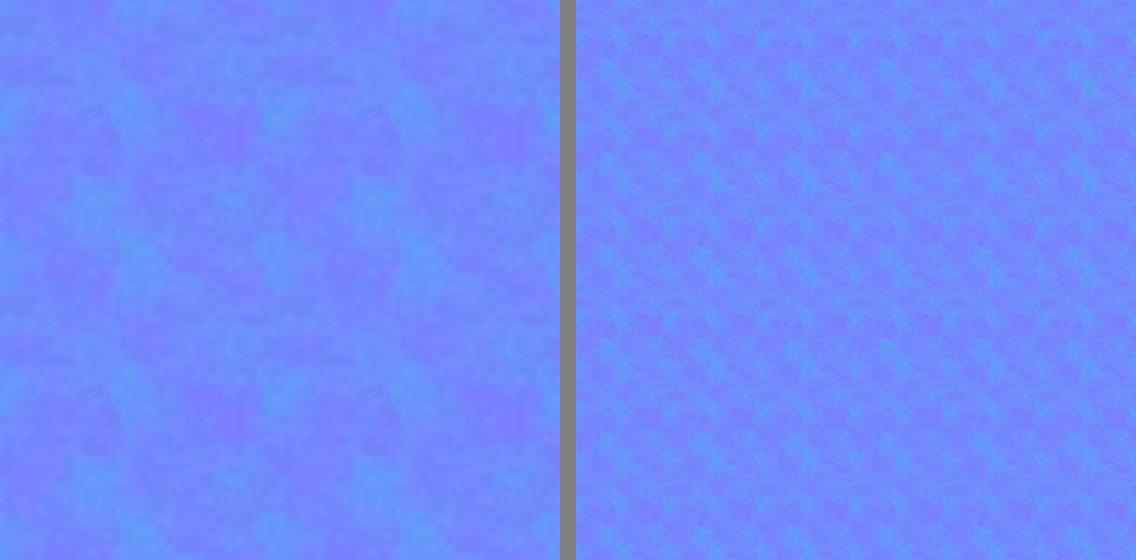
Left, the tile; right, the same tile 3 across and 3 down.
A WebGL 2 fragment shader for this texture map:

```glsl
#version 300 es
precision highp float;
uniform vec2 u_resolution;
out vec4 fragColor;

float hash(vec2 p) {
  vec3 a = fract(vec3(p.xyx) * 0.1031);
  a += dot(a, a.yzx + 33.33);
  return fract((a.x + a.y) * a.z);
}

// Value noise whose lattice wraps after a whole period
float noise(vec2 p, vec2 period) {
  vec2 i = floor(p), f = fract(p);
  f = f * f * f * (f * (f * 6.0 - 15.0) + 10.0);
  float a = hash(mod(i, period));
  float b = hash(mod(i + vec2(1, 0), period));
  float c = hash(mod(i + vec2(0, 1), period));
  float d = hash(mod(i + 1.0, period));
  return mix(mix(a, b, f.x), mix(c, d, f.x), f.y);
}

// Layered noise around zero, repeating every two cells
float fbm(vec2 p, float frequency, float seed) {
  float sum = 0.0, amplitude = 0.5;
  for (int i = 0; i < 4; i++) {
    sum += amplitude * (noise(p * frequency + seed, vec2(2.0 * frequency)) - 0.5);
    frequency *= 2.0;
    amplitude *= 0.55;
    seed += 7.0;
  }
  return sum;
}

float blob(vec2 p, vec2 radius) {
  p /= radius;
  return exp(-dot(p, p));
}

// Cyan patch with a crisp left side and a faded right side
float patchWash(vec2 p) {
  float across = smoothstep(-0.22, -0.17, p.x) * (1.0 - smoothstep(-0.1, 0.36, p.x));
  float down = smoothstep(-0.24, -0.12, p.y) * (1.0 - smoothstep(-0.05, 0.36, p.y));
  return across * down;
}

void main() {
  // Four cells each way; a pair of cells makes one of the 2 by 2 repeats
  vec2 uv = gl_FragCoord.xy / u_resolution;
  vec2 p = vec2(uv.x, 1.0 - uv.y) * 4.0;
  vec2 ragged = p + 0.26 * vec2(fbm(p, 5.0, 3.0), fbm(p, 5.0, 19.0));
  ragged += 0.05 * vec2(fbm(p, 20.0, 31.0), fbm(p, 20.0, 37.0));

  // Washes of each cell, with strength and place varied within the pair
  float tone = 0.555;
  vec2 cell = floor(p);
  for (int y = -1; y <= 1; y++) {
    for (int x = -1; x <= 1; x++) {
      vec2 id = cell + vec2(x, y);
      vec2 key = mod(id, 2.0);
      float strength = hash(key + 41.0), shift = hash(key + 67.0) - 0.5;
      vec2 d = ragged - id;
      vec2 moved = d - vec2(0.08, 0.06) * shift;
      tone -= (0.16 + 0.10 * strength) * blob(moved - vec2(0.69, 0.45), vec2(0.17, 0.21));
      tone -= (0.30 + 0.10 * shift) * patchWash(d - vec2(1.02 + 0.06 * key.x, 0.87));
      tone += (0.10 + 0.12 * strength) * blob(moved - vec2(0.42, 0.88), vec2(0.18, 0.12));
      tone += (0.19 - 0.12 * shift) * blob(moved - vec2(0.74, 1.07), vec2(0.13, 0.19));
      tone += 0.15 * blob(moved - vec2(0.12, 0.42), vec2(0.22, 0.17));
    }
  }

  // Broad clouds and paper mottling
  tone += 0.34 * fbm(ragged, 3.0, 11.0);
  tone += 0.20 * fbm(ragged, 12.0, 29.0);

  // Slanted brush grain at two widths
  vec2 slanted = vec2(p.x + p.y, p.y - p.x);
  float bend = 2.0 * fbm(p, 4.0, 5.0);
  float grain = noise(slanted * vec2(36.0, 14.0) + bend, vec2(72.0, 28.0)) - 0.5;
  grain += 0.7 * (noise(slanted * vec2(52.0, 24.0) - bend, vec2(104.0, 48.0)) - 0.5);
  tone += 0.07 * grain;

  // Overlapping wash layers with dried edges along warped contours
  for (int i = 0; i < 3; i++) {
    float layer = float(i);
    float contour = fbm(ragged, 4.0 + layer, 47.0 + 13.0 * layer);
    float side = smoothstep(-0.012, 0.012, contour - 0.05);
    float rim = 1.0 - smoothstep(0.0, 0.02, abs(contour - 0.05));
    tone += 0.05 * (side - 0.35) - 0.05 * rim;
  }

  vec3 cyanBlue = vec3(0.36, 0.65, 0.965);
  vec3 violetBlue = vec3(0.505, 0.468, 1.01);
  vec3 color = mix(cyanBlue, violetBlue, clamp(tone, 0.0, 1.0));
  color += 0.012 * grain + 0.045 * fbm(p, 14.0, 53.0);
  fragColor = vec4(clamp(color, 0.0, 1.0), 1.0);
}
```
